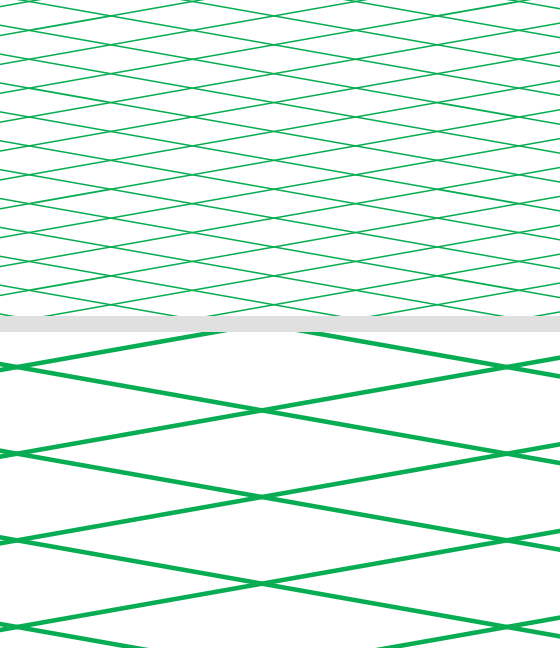
Top, the full canvas; bottom, a detail of the centre.
A Shadertoy shader for this pattern:

```glsl
const vec3 PAPER = vec3(1.0);
const vec3 INK = vec3(0.03, 0.675, 0.32);
const vec2 CELL = vec2(0.5167, 0.0914);      // diamond size, in canvas heights
const vec2 ORIGIN = vec2(-0.019, -0.0074);   // a crossing, from the canvas centre
const float LINE_WIDTH = 0.0048;
const float HEAVY_WIDTH = 0.0058;
const float HEAVY_ROWS = 3.0;                // rows between heavier strokes
const float HEAVY_SPAN = 0.5;                // stroke length, in cells

// Antialiased coverage of a line of the given width
float stroke(float dist, float width, float pixel) {
    return clamp(0.5 + (0.5 * width - dist) / pixel, 0.0, 1.0);
}

float nearestLine(float w) {
    return abs(w - round(w));
}

// Distance in cells to the heavier strokes leaving the outer columns
float heavyDistance(vec2 cell) {
    float side = cell.x < 0.0 ? -1.0 : 1.0;
    float outward = abs(cell.x) - 1.0;
    float group = round((cell.y + 1.0) / HEAVY_ROWS);
    float rise = group == 1.5 + 0.5 * side ? 1.0 : -1.0;
    float height = cell.y + 1.0 - HEAVY_ROWS * group;
    bool inSpan = outward > 0.0 && outward < HEAVY_SPAN;
    return inSpan ? abs(height - rise * outward) : 1.0;
}

void mainImage(out vec4 fragColor, in vec2 fragCoord) {
    float pixel = 1.0 / iResolution.y;
    vec2 pos = (fragCoord - 0.5 * iResolution.xy) * pixel;
    vec2 cell = (pos - ORIGIN) / CELL;
    float toHeight = 1.0 / length(1.0 / CELL);   // cell distance to canvas distance

    // Two crossing families of parallel lines
    float rising = stroke(nearestLine(cell.x - cell.y) * toHeight, LINE_WIDTH, pixel);
    float falling = stroke(nearestLine(cell.x + cell.y) * toHeight, LINE_WIDTH, pixel);
    float ink = 1.0 - (1.0 - rising) * (1.0 - falling);

    // Slightly heavier segments
    ink = max(ink, stroke(heavyDistance(cell) * toHeight, HEAVY_WIDTH, pixel));

    fragColor = vec4(mix(PAPER, INK, ink), 1.0);
}
```
